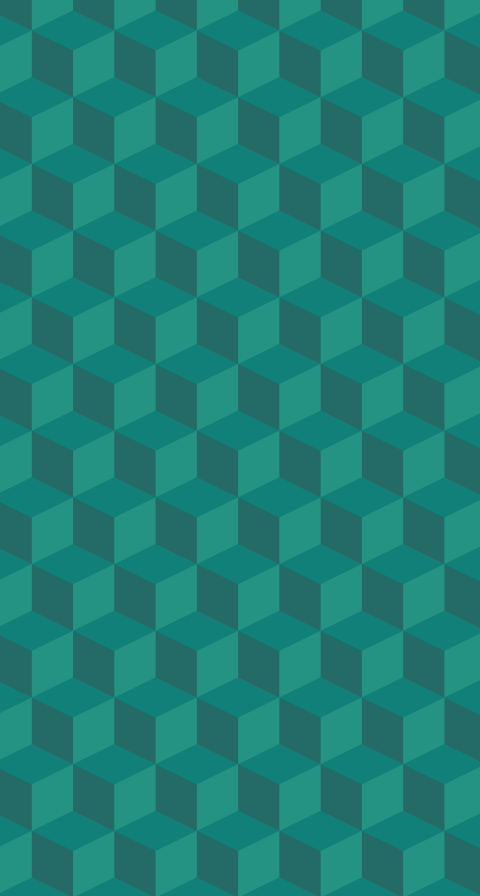
Reproduce this pattern procedurally as a WebGL 1 fragment shader.

```glsl
precision highp float;

uniform vec2 u_resolution;

// Lengths are fractions of the canvas height.
const float FACE_WIDTH = 0.04605;   // width of one side face
const float ROW_STEP = 0.07444;     // vertical offset between cube rows
const float FACE_DROP = 0.0225;     // fall of a slanted edge across one face
const float FACE_HEIGHT = ROW_STEP - FACE_DROP;
const vec2 JOINT = vec2(0.0355, 0.9660); // a point where cubes meet

const vec3 LIGHT_COLOR = vec3(0.142, 0.578, 0.512);
const vec3 DARK_COLOR = vec3(0.142, 0.418, 0.408);
const vec3 TOP_COLOR = vec3(0.067, 0.500, 0.474);

// Antialiased step across a signed distance.
float coverage(float dist, float pixel) {
  return clamp(0.5 + dist / pixel, 0.0, 1.0);
}

vec3 cubes(vec2 p, float pixel) {
  // Mirror every other column and wrap the rows around a joint.
  float column = p.x / FACE_WIDTH;
  float across = abs(mod(column + 1.0, 2.0) - 1.0);
  float y = mod(p.y + ROW_STEP, 2.0 * ROW_STEP) - ROW_STEP;

  // Side faces are slanted bands; top faces fill the gaps between them.
  float bandCenter = FACE_DROP * across + 0.5 * FACE_HEIGHT;
  float slant = length(vec2(FACE_WIDTH, FACE_DROP)) / FACE_WIDTH;
  float outside = (abs(abs(y) - bandCenter) - 0.5 * FACE_HEIGHT) / slant;

  // Light and dark swap between columns and on each side of the joint.
  float parity = 1.0 - 2.0 * mod(floor(column), 2.0);
  float edge = parity * (0.5 - abs(across - 0.5)) * FACE_WIDTH;
  float lit = coverage(y > 0.0 ? edge : -edge, pixel);

  vec3 side = mix(DARK_COLOR, LIGHT_COLOR, lit);
  return mix(side, TOP_COLOR, coverage(outside, pixel));
}

void main() {
  float pixel = 1.0 / u_resolution.y;
  vec2 p = gl_FragCoord.xy * pixel - JOINT;
  gl_FragColor = vec4(cubes(p, pixel), 1.0);
}
```
